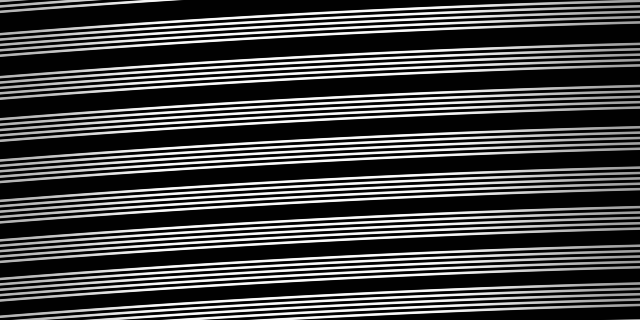
Give the GLSL for this pattern, as a Shadertoy shader.

```glsl
// Depth of a band's centre line; spacing tightens going down
float bandDepth(float index) {
    return 0.1404 + 0.1357 * index - 0.001365 * index * index;
}

// Inverse of bandDepth, as a fractional index
float bandIndex(float depth) {
    float root = sqrt(max(0.01841 - 0.00546 * (depth - 0.1404), 0.0));
    return (0.1357 - root) / 0.00273;
}

// Distance to the nearest of five lines in the nearest band
float lineDistance(float depth) {
    float offset = depth - bandDepth(round(bandIndex(depth)));
    float spacing = 0.0168;
    float line = clamp(round(offset / spacing), -2.0, 2.0);
    return abs(offset - line * spacing);
}

// Light fades toward both sides, more strongly on the right
float sideLight(float x) {
    float left = 1.0 - smoothstep(0.0, 0.55, x);
    float right = smoothstep(1.3, 2.05, x);
    return 0.98 - 0.27 * left - 0.36 * right;
}

void mainImage(out vec4 fragColor, in vec2 fragCoord) {
    vec2 uv = fragCoord / iResolution.y;

    // Bend the bands into a shallow rising arc
    float depth = 1.0 - uv.y + 0.0793 * uv.x - 0.01365 * uv.x * uv.x;

    // Pale lines on black with softened edges
    float softness = max(0.6 / iResolution.y, 0.0013);
    float ink = 1.0 - smoothstep(-softness, softness, lineDistance(depth) - 0.004);
    vec3 color = mix(vec3(0.005), vec3(sideLight(uv.x)), ink);
    fragColor = vec4(color, 1.0);
}
```
